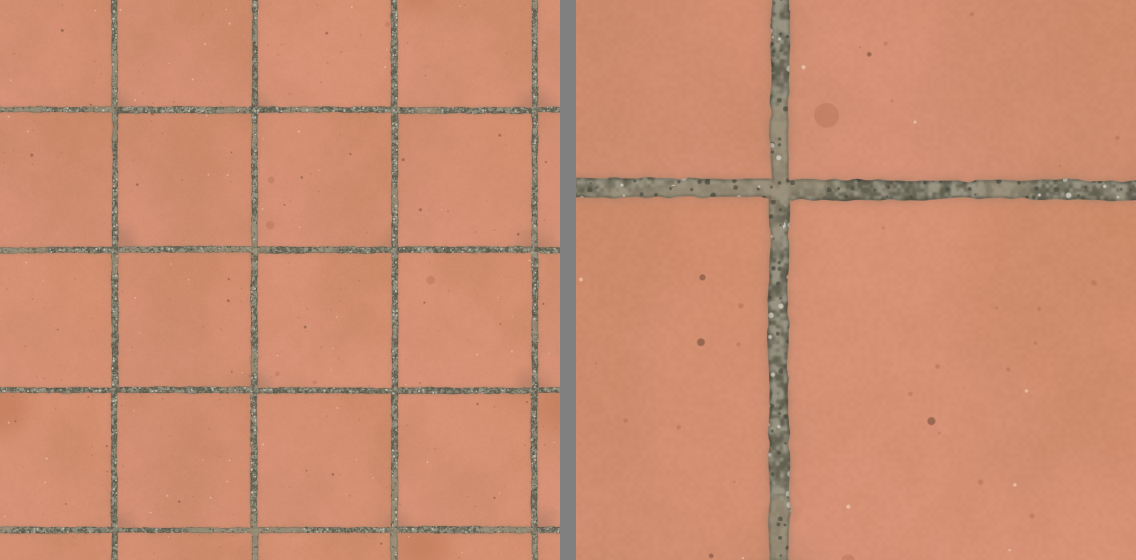
Left, the full canvas; right, a detail of the centre.
Reproduce this texture procedurally as a Shadertoy shader.

```glsl
float hash(vec2 p) {
    vec3 q = fract(p.xyx * vec3(0.1031, 0.1030, 0.0973));
    q += dot(q, q.yzx + 33.33);
    return fract((q.x + q.y) * q.z);
}

float noise(vec2 p) {
    vec2 i = floor(p), f = fract(p);
    f = f * f * (3.0 - 2.0 * f);
    return mix(mix(hash(i), hash(i + vec2(1, 0)), f.x),
               mix(hash(i + vec2(0, 1)), hash(i + vec2(1, 1)), f.x), f.y);
}

float fbm(vec2 p) {
    float sum = 0.0, amp = 0.5;
    for (int i = 0; i < 5; i++) {
        sum += amp * noise(p);
        p = p * 2.03 + 17.7;
        amp *= 0.5;
    }
    return sum / 0.97;
}

// Scattered round dots: one candidate per grid cell, kept with the given chance
float specks(vec2 uv, float scale, float chance, float radius) {
    vec2 p = uv * scale, cell = floor(p);
    vec2 center = 0.25 + 0.5 * vec2(hash(cell + 3.1), hash(cell + 71.7));
    float r = radius * scale * (0.5 + hash(cell + 29.3));
    float aa = scale / iResolution.y;
    float dist = length(fract(p) - center);
    return step(hash(cell + 113.5), chance) * (1.0 - smoothstep(r - aa, r + aa, dist));
}

// Signed distance to the joint along one axis; each segment is shifted and sized apart
float joint(float across, float along, float seed) {
    float line = floor(across + 0.5);
    vec2 segment = mod(vec2(line, floor(along)), 4.0) + seed;
    float shift = 0.0022 * (hash(segment) - 0.5);
    float halfWidth = 0.0050 + 0.0012 * hash(segment + 9.0);
    float offset = (across - line) / 4.0 - shift;
    float side = offset < 0.0 ? 5.0 : 23.0;
    vec2 edge = vec2(along, line * 7.0 + side + seed);
    float wobble = 0.0016 * (noise(edge * vec2(9, 1)) - 0.5)
                 + 0.0014 * (noise(edge * vec2(38, 1)) - 0.5);
    return abs(offset) - halfWidth + wobble;
}

vec3 tileColor(vec2 uv, vec2 g, float edgeDist) {
    vec2 id = mod(floor(g), 4.0), f = fract(g);
    float cloud = fbm(uv * 9.0 + id * 5.3);
    vec3 col = mix(vec3(0.835, 0.563, 0.452), vec3(0.805, 0.545, 0.425), smoothstep(0.3, 0.75, cloud));
    col *= 0.99 + 0.02 * hash(id + 41.0);

    // Paler, pinker lower left fading to warm orange at the upper right
    col += vec3(0.008, 0.008, 0.018) * (1.0 - f.x - f.y);
    col += 0.014 * (fbm(uv * 60.0) - 0.5) + 0.018 * (noise(uv * 420.0) - 0.5);

    // Rusty blotch in the upper left of some tiles, grey smudge in a lower corner
    float blotch = 1.0 - smoothstep(0.02, 0.32, length(f - vec2(0.18, 0.88)) + 0.2 * (cloud - 0.5));
    col = mix(col, vec3(0.73, 0.46, 0.32), 0.5 * blotch * step(0.6, hash(id + 7.0)));
    vec2 corner = vec2(step(0.5, hash(id + 15.0)), 0.0);
    float smudge = 1.0 - smoothstep(0.0, 0.2, length(f - corner) + 0.2 * (cloud - 0.5));
    col = mix(col, vec3(0.61, 0.45, 0.37), 0.45 * smudge);

    // Worn, dusty rim beside the joint
    float rim = exp(-max(edgeDist, 0.0) / 0.0022);
    col = mix(col, vec3(0.66, 0.50, 0.41), rim * (0.35 + 0.45 * noise(uv * 70.0)));

    // Pits, faint stains and pale flecks
    col = mix(col, vec3(0.48, 0.32, 0.24), 0.65 * specks(uv, 23.0, 0.07, 0.0017));
    col = mix(col, vec3(0.70, 0.44, 0.33), 0.45 * specks(uv + 0.37, 11.0, 0.07, 0.0055));
    col = mix(col, vec3(0.68, 0.43, 0.32), 0.5 * specks(uv, 57.0, 0.06, 0.0011));
    return mix(col, vec3(0.93, 0.80, 0.70), 0.75 * specks(uv + 0.71, 31.0, 0.08, 0.0010));
}

vec3 groutColor(vec2 uv) {
    float grain = 0.55 * noise(uv * 190.0) + 0.45 * noise(uv * 430.0);
    vec3 col = mix(vec3(0.39, 0.38, 0.32), vec3(0.60, 0.58, 0.51), smoothstep(0.2, 0.8, grain));

    // Smooth tan mortar fills short stretches
    float mortar = smoothstep(0.66, 0.78, noise(uv * 17.0 + 4.0));
    col = mix(col, vec3(0.61, 0.56, 0.47), 0.75 * mortar);

    // Dark pores and pale sand grains
    col = mix(col, vec3(0.29, 0.29, 0.25), 0.7 * specks(uv, 230.0, 0.22, 0.0011));
    return mix(col, vec3(0.82, 0.81, 0.76), 0.85 * specks(uv + 0.53, 170.0, 0.22 - 0.14 * mortar, 0.0013));
}

void mainImage(out vec4 fragColor, in vec2 fragCoord) {
    vec2 uv = fragCoord / iResolution.xy;
    vec2 g = (uv - vec2(0.2045, 0.0535)) * 4.0;

    float d = min(joint(g.x, g.y, 11.0), joint(g.y, g.x, 37.0) + 0.0004);
    float px = 1.0 / iResolution.y;
    float tile = smoothstep(-0.8 * px, 0.8 * px, d);

    vec3 grout = groutColor(uv) * (1.0 - 0.16 * smoothstep(-0.0025, 0.0, d));
    vec3 col = mix(grout, tileColor(uv, g, d), tile);
    fragColor = vec4(col, 1.0);
}
```
